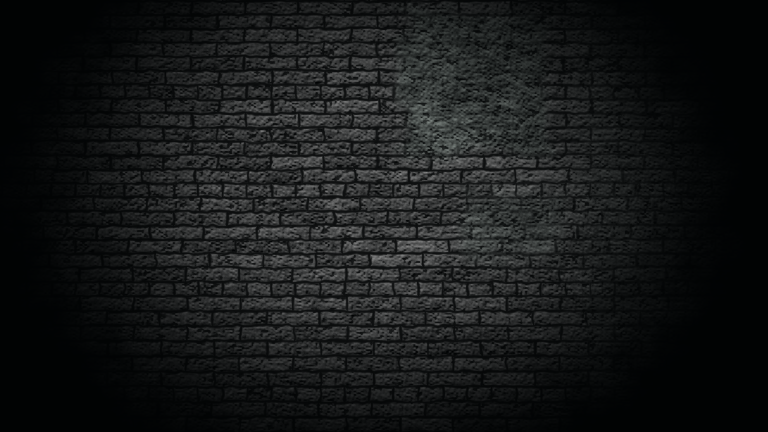
Write a WebGL 1 fragment shader that draws this texture.

```glsl
precision highp float;
// A dark, weathered brick wall under a soft oval light that fades to black.
// Staggered courses with periodic header rows are shaded by noise relief,
// and rough plaster patches partly bury the joints on the right.
uniform vec2 u_resolution;

#define WALL_HEIGHT 432.0
#define COURSE 14.05
#define BRICK_LENGTH 53.4
#define HEADER_LENGTH 24.5
#define JOINT 1.25
#define BRICK_TONE 0.235
#define RELIEF 0.30
#define LIGHT_CENTER vec2(372.0, 195.0)
#define LIGHT_RADII vec2(365.0, 290.0)

float hash(vec2 p) {
  return fract(sin(dot(p, vec2(127.1, 311.7))) * 43758.5453);
}

float noise(vec2 p) {
  vec2 i = floor(p), f = fract(p);
  f = f * f * (3.0 - 2.0 * f);
  return mix(mix(hash(i), hash(i + vec2(1.0, 0.0)), f.x),
             mix(hash(i + vec2(0.0, 1.0)), hash(i + vec2(1.0, 1.0)), f.x), f.y);
}

float fbm(vec2 p) {
  float sum = 0.0, amp = 0.5;
  for (int i = 0; i < 4; i++) {
    sum += amp * noise(p);
    p = mat2(1.6, 1.2, -1.2, 1.6) * p + 7.3;
    amp *= 0.5;
  }
  return sum;
}

// Surface height, stretched along the courses
float surface(vec2 p) {
  return 0.55 * fbm(p * vec2(0.13, 0.19)) + 0.45 * noise(p * vec2(0.42, 0.58));
}

// Soft rectangle with a value of one inside
float softBox(vec2 p, vec2 center, vec2 halfSize, float blur) {
  vec2 d = abs(p - center) - halfSize;
  return 1.0 - smoothstep(-blur, blur, max(d.x, d.y));
}

// Selects the brick whose middle lies close to a spot
float paleBrick(vec2 middle, vec2 spot) {
  return 1.0 - step(1.0, length((middle - spot) / vec2(13.0, 7.0)));
}

void main() {
  // Wall coordinates: y runs down from the top, x is centered
  float unit = WALL_HEIGHT / u_resolution.y;
  vec2 p = vec2((gl_FragCoord.x - 0.5 * u_resolution.x) * unit + 384.0,
                WALL_HEIGHT - gl_FragCoord.y * unit);

  // Ragged brick outline
  vec2 q = p + 2.4 * (vec2(noise(p * 0.16), noise(p * 0.16 + 31.0)) - 0.5);
  q.y += 2.0 * (noise(vec2(p.x * 0.015, p.y * 0.03)) - 0.5);

  // Courses grow slightly taller near the ground
  float course = min((q.y - 92.0) / COURSE + 0.5, (q.y - 296.0) / 15.2 + 15.02);
  float row = floor(course);
  float header = 1.0 - step(0.5, mod(row + 0.1, 7.0));
  float brickLength = mix(BRICK_LENGTH, HEADER_LENGTH, header);
  float stagger = 4.5 + 2.7 * clamp(row - 5.0, 0.0, 8.0)
                + 27.0 * (1.0 - mod(row, 2.0)) + 3.0 * (hash(vec2(row, 3.0)) - 0.5);
  stagger = mix(stagger, 2.0, header);
  float along = (q.x - stagger) / brickLength;
  vec2 id = vec2(floor(along), row);
  vec2 cell = vec2(fract(along), fract(course));
  vec2 edge = min(cell, 1.0 - cell) * vec2(brickLength, COURSE);
  vec2 middle = p + (0.5 - cell) * vec2(brickLength, COURSE);

  // Joints, with occasional closed or crumbled stretches
  float wear = fbm(p * 0.045 + 11.0);
  float width = JOINT + 1.1 * (wear - 0.45);
  float soft = 0.6 + 0.5 * unit;
  float joint = 1.0 - smoothstep(width - soft, width + soft, min(edge.x, edge.y));
  float lip = smoothstep(1.0, 2.5, edge.y) * (1.0 - smoothstep(2.5, 5.0, edge.y))
            * (1.0 - 2.0 * step(0.5, cell.y));

  // Plaster patches and the rougher right side
  vec2 ragged = p + 34.0 * (vec2(wear, fbm(p * 0.04 + 50.0)) - 0.47);
  float plaster = softBox(ragged, vec2(476.0, 84.0), vec2(72.0, 68.0), 11.0);
  plaster = max(plaster, 0.75 * softBox(ragged, vec2(514.0, 226.0), vec2(49.0, 36.0), 14.0));
  plaster = max(plaster, 0.45 * smoothstep(545.0, 610.0, ragged.x));

  // Relief lit from above and pitted grain
  float height = surface(p);
  float slope = height - surface(p + vec2(-0.8, -2.0));
  float ridges = fbm(vec2(p.x * 0.05 + p.y * 0.025, p.y * 0.09 - p.x * 0.03));
  float grain = hash(floor(p / 1.5)) - 0.5;
  float pits = smoothstep(0.40, 0.25, height);

  // Brick tone, a few pale faces, then plaster
  float pale = paleBrick(middle, vec2(427.0, 245.0)) + paleBrick(middle, vec2(397.0, 260.0))
             + paleBrick(middle, vec2(503.0, 189.0)) + paleBrick(middle, vec2(453.0, 333.0))
             + paleBrick(middle, vec2(235.0, 262.0)) + paleBrick(middle, vec2(321.0, 36.0));
  float tone = BRICK_TONE * (0.76 + 0.34 * hash(id) + 0.30 * min(pale, 1.0));
  tone = mix(tone, 0.235 + 0.26 * (ridges - 0.47), plaster);
  tone *= 0.62 + 0.80 * wear;
  tone += RELIEF * slope + 0.14 * (height - 0.47) + 0.035 * grain + 0.035 * lip * (1.0 - plaster);
  tone *= 1.0 - 0.55 * pits;
  tone = mix(tone, 0.035 + 0.03 * height, joint * (1.0 - 0.72 * plaster));

  // Oval light with an uneven rim
  float reach = length((p - LIGHT_CENTER) / LIGHT_RADII) + 0.16 * (wear - 0.47);
  float light = 1.0 - smoothstep(0.25, 1.03, reach);
  vec3 tint = mix(vec3(1.01, 1.0, 0.995), vec3(0.95, 1.0, 0.965), plaster);
  vec3 color = vec3(0.004, 0.011, 0.013) + max(tone, 0.0) * light * 1.08 * tint;
  gl_FragColor = vec4(color, 1.0);
}
```
